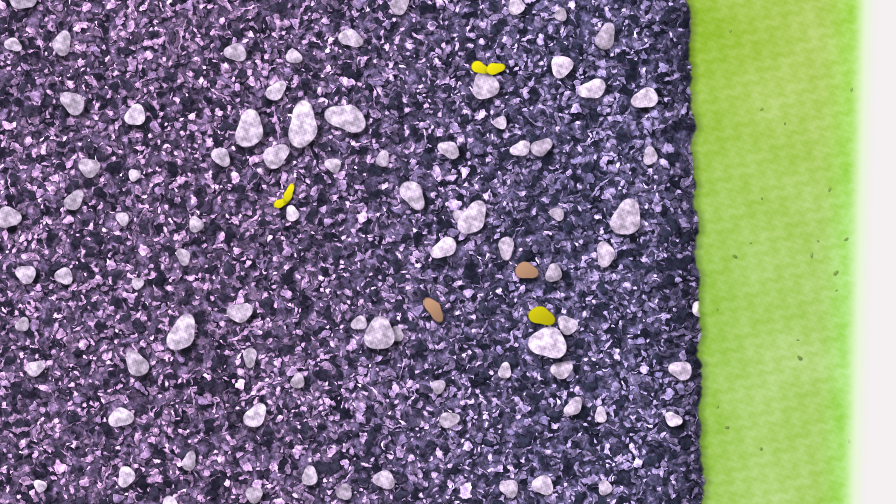
This texture is drawn by a Shadertoy shader. Its source:

```glsl
// Draws dark purple potting soil with pale pebbles and seedlings beside a mossy green planter wall.

vec2 hash22(vec2 p) {
    vec3 q = fract(p.xyx * vec3(0.1031, 0.1030, 0.0973));
    q += dot(q, q.yzx + 33.33);
    return fract((q.xx + q.yz) * q.zy);
}

mat2 turn(float a) {
    float c = cos(a), s = sin(a);
    return mat2(c, s, -s, c);
}

// Layered sines, roughly -1 to 1
float ripple(vec2 p) {
    float sum = 0.0, amp = 0.5;
    for (int i = 0; i < 4; i++) {
        p = turn(0.65) * p * 1.9 + 1.7;
        sum += amp * sin(p.x + 1.5 * sin(p.y));
        amp *= 0.65;
    }
    return sum;
}

// Approximate signed distance to an ellipse with a slightly uneven rim
float oval(vec2 p, vec2 radii, float rough) {
    float rim = 1.0 + rough * sin(3.0 * atan(p.y, p.x) + radii.x * 90.0);
    return (length(p / radii) - rim) * min(radii.x, radii.y);
}

float cover(float d, float aa) {
    return 1.0 - smoothstep(-aa, aa, d);
}

// One shaded body with a soft contact shadow, lit from the upper left
void body(inout vec3 col, vec2 p, vec2 radii, float angle, vec3 tint, float aa) {
    float small = min(radii.x, radii.y);
    vec2 shadowPos = turn(angle) * (p + small * vec2(-0.2, 0.3));
    col *= 1.0 - 0.45 * cover(oval(shadowPos, radii * 1.12, 0.1), aa + small * 0.2);
    float light = 1.0 + 0.08 * clamp(dot(p, vec2(-0.5, 0.8)) / small, -1.5, 1.0);
    col = mix(col, tint * light, cover(oval(turn(angle) * p, radii, 0.1), aa));
}

// Random bodies, one per occupied cell; size is a range in cell units
void scatter(inout vec3 col, vec2 p, float scale, float density, vec2 size,
             float stretch, vec3 lo, vec3 hi) {
    vec2 q = p * scale, cell = floor(q);
    float aa = 0.7 * scale / iResolution.y;
    for (int j = -1; j <= 1; j++)
    for (int i = -1; i <= 1; i++) {
        vec2 id = cell + vec2(i, j);
        vec2 place = hash22(id + scale), kind = hash22(id + scale * 2.0 + 71.3);
        if (kind.x > density) continue;
        float r = mix(size.x, size.y, kind.y);
        float tone = fract(kind.x * 37.0 + place.x * 11.0);
        vec2 radii = r * vec2(mix(1.0, stretch, place.y), 1.0);
        body(col, q - id - mix(vec2(0.15), vec2(0.85), place), radii,
             6.2832 * fract(place.x * 7.0 + kind.y), mix(lo, hi, tone), aa);
    }
}

vec3 soil(vec2 p) {
    vec3 dark = vec3(0.10, 0.10, 0.12), plum = vec3(0.43, 0.38, 0.49);
    vec3 lilac = vec3(0.72, 0.61, 0.75);
    // A bent domain breaks the round outlines of the crumbs
    vec2 q = p + 0.006 * vec2(ripple(p * 38.0), ripple(p.yx * 38.0 + 5.0));
    vec3 col = mix(dark, plum, 0.5 + 0.5 * ripple(p * 45.0));
    scatter(col, q, 26.0, 0.55, vec2(0.15, 0.40), 1.6, dark, plum);
    scatter(col, q, 52.0, 0.70, vec2(0.18, 0.42), 1.8, dark, lilac);
    scatter(col, q, 92.0, 0.70, vec2(0.15, 0.40), 2.0, dark, lilac * 1.1);
    scatter(col, q, 37.0, 0.30, vec2(0.15, 0.38), 1.8, dark, dark * 1.8);
    scatter(col, q, 17.0, 0.65, vec2(0.03, 0.06), 12.0, dark, lilac);
    scatter(col, q, 33.0, 0.22, vec2(0.12, 0.30), 1.5, plum, lilac * 1.1);
    col *= 1.0 + 0.3 * ripple(p * 100.0);
    // Overexposed grade, warmer on the left
    col = (col - 0.3) * 1.3 + vec3(0.41, 0.41, 0.445);
    float right = smoothstep(0.35, 1.25, p.x);
    col *= mix(vec3(1.07, 0.99, 1.03), vec3(0.93, 0.97, 1.02), right);
    return max(col, vec3(0.09, 0.09, 0.12)) * (1.0 - 0.3 * smoothstep(1.28, 1.39, p.x));
}

vec3 wall(vec2 p, float edge, float rim) {
    float t = clamp((p.x - edge) / (rim - edge), 0.0, 1.0);
    vec3 col = mix(vec3(0.62, 0.79, 0.34), vec3(0.69, 0.83, 0.45), smoothstep(0.0, 0.5, t));
    col = mix(col, vec3(0.66, 0.89, 0.43), smoothstep(0.75, 1.0, t));
    // Olive cast above, pale worn patches below
    col += vec3(0.0, -0.02, -0.07) * smoothstep(0.4, 0.95, p.y);
    float worn = 0.6 * ripple(p * 9.0) + 0.7 * ripple(p * vec2(70.0, 90.0));
    col += worn * vec3(0.055, 0.035, 0.10);
    scatter(col, p, 30.0, 0.06, vec2(0.03, 0.09), 1.8, vec3(0.48, 0.60, 0.28), vec3(0.62, 0.76, 0.36));
    col *= 1.0 - 0.25 * (1.0 - smoothstep(0.0, 0.02, p.x - edge));
    // Overexposed lip with a pale green glow
    vec3 lip = mix(vec3(0.90, 0.98, 0.82), vec3(0.96, 0.94, 0.95), smoothstep(rim, rim + 0.04, p.x));
    return mix(col, lip, smoothstep(rim - 0.02, rim + 0.015, p.x));
}

void mainImage(out vec4 fragColor, in vec2 fragCoord) {
    vec2 p = fragCoord / iResolution.y;
    float aa = 0.8 / iResolution.y;
    vec3 col = soil(p);

    // Scattered pebbles, then the largest stones
    vec3 pale = vec3(0.88, 0.80, 0.92) * (1.0 + 0.22 * ripple(p * 85.0));
    scatter(col, p, 9.5, 0.58, vec2(0.11, 0.20), 1.6, pale * 0.85, pale * 1.08);
    body(col, p - vec2(1.088, 0.320), vec2(0.038, 0.030), 0.2, pale * 1.08, aa);
    body(col, p - vec2(0.601, 0.750), vec2(0.027, 0.047), 0.1, pale * 1.05, aa);
    body(col, p - vec2(0.688, 0.766), vec2(0.042, 0.025), 0.3, pale, aa);
    body(col, p - vec2(0.495, 0.743), vec2(0.026, 0.038), 0.2, pale, aa);
    body(col, p - vec2(0.361, 0.338), vec2(0.024, 0.039), 0.5, pale, aa);
    body(col, p - vec2(0.753, 0.337), vec2(0.029, 0.033), 0.2, pale * 0.95, aa);
    body(col, p - vec2(0.938, 0.566), vec2(0.023, 0.037), 0.6, pale, aa);
    body(col, p - vec2(1.243, 0.567), vec2(0.028, 0.037), 0.4, pale * 0.95, aa);
    body(col, p - vec2(0.963, 0.830), vec2(0.026, 0.028), 0.0, pale, aa);

    // Yellow seedlings and tan husks
    vec3 yellow = vec3(0.93, 0.88, 0.10), husk = vec3(0.74, 0.57, 0.46);
    body(col, p - vec2(0.951, 0.866), vec2(0.018, 0.011), 0.4, yellow, aa);
    body(col, p - vec2(0.982, 0.864), vec2(0.019, 0.011), -0.2, yellow, aa);
    body(col, p - vec2(0.557, 0.597), vec2(0.016, 0.008), -0.4, yellow, aa);
    body(col, p - vec2(0.573, 0.616), vec2(0.019, 0.008), -1.2, yellow, aa);
    body(col, p - vec2(1.074, 0.373), vec2(0.027, 0.017), 0.3, yellow * 0.85, aa);
    body(col, p - vec2(0.861, 0.387), vec2(0.013, 0.028), -0.6, husk, aa);
    body(col, p - vec2(1.044, 0.463), vec2(0.023, 0.016), 0.2, husk, aa);

    // Planter wall on the right
    float edge = 1.368 + 0.028 * (1.0 - p.y) + 0.006 * ripple(vec2(p.y * 24.0, 2.0));
    float rim = mix(1.683, 1.706, p.y);
    col = mix(col, wall(p, edge, rim), smoothstep(-0.004, 0.004, p.x - edge));
    fragColor = vec4(clamp(col, 0.0, 1.0), 1.0);
}
```
